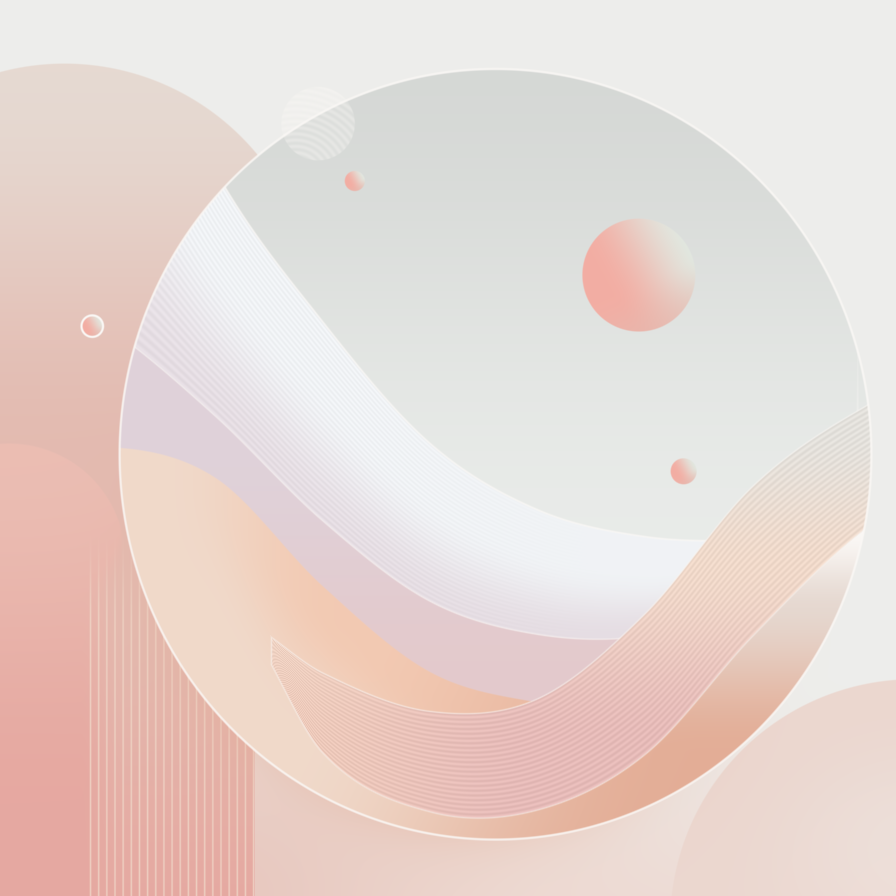
Write a WebGL 1 fragment shader that draws this background.

```glsl
precision highp float;
// Pastel composition: a large disc with flowing lined waves, rounded columns and small spheres.
uniform vec2 u_resolution;

// Layout, in canvas units with the origin at the lower left
const vec2 DISC_CENTER = vec2(0.553, 0.493);
const vec2 DISC_RADII = vec2(0.4195, 0.430);
const float KNOT_STEP = 0.12;
const float WAVE_START = 0.0;
const float RIBBON_START = 0.24;
const float RIBBON_TIP = 0.303;
const float WAVE_LINES = 34.0;
const float RIBBON_LINES = 22.0;
const float STRIPE_LEFT = 0.0965;
const float STRIPE_RIGHT = 0.284;
const float STRIPE_STEP = 0.0091;
const float TAU = 6.28318;

// Palette
const vec3 PAPER = vec3(0.93, 0.93, 0.92);
const vec3 BLUSH = vec3(0.93, 0.84, 0.81);
const vec3 ROSE = vec3(0.90, 0.66, 0.63);
const vec3 DUSTY = vec3(0.89, 0.73, 0.69);
const vec3 SAND = vec3(0.90, 0.85, 0.82);
const vec3 GREY = vec3(0.835, 0.845, 0.835);
const vec3 MIST = vec3(0.94, 0.95, 0.96);
const vec3 LAVENDER = vec3(0.875, 0.82, 0.85);
const vec3 PEACH = vec3(0.95, 0.79, 0.70);
const vec3 CREAM = vec3(0.94, 0.85, 0.79);
const vec3 APRICOT = vec3(0.89, 0.68, 0.59);
const vec3 CORAL = vec3(0.95, 0.68, 0.64);
const vec3 MINT = vec3(0.88, 0.91, 0.88);
const vec3 WHITE = vec3(0.98, 0.97, 0.96);

float px; // size of one pixel

float fill(float d) { return 1.0 - smoothstep(-px, px, d); }

float outline(float d, float width) { return fill(abs(d) - width); }

// Catmull-Rom weights for four knot offsets
vec4 kernel(vec4 x) {
  x = abs(x);
  vec4 inner = (1.5 * x - 2.5) * x * x + 1.0;
  vec4 outer = ((2.5 - 0.5 * x) * x - 4.0) * x + 2.0;
  return mix(mix(inner, outer, step(1.0, x)), vec4(0.0), step(2.0, x));
}

// Smooth height through eight evenly spaced knots
float curve(float x, float start, vec4 a, vec4 b) {
  float t = (x - start) / KNOT_STEP;
  vec4 wa = kernel(t - vec4(0.0, 1.0, 2.0, 3.0));
  vec4 wb = kernel(t - vec4(4.0, 5.0, 6.0, 7.0));
  return (dot(a, wa) + dot(b, wb)) / max(dot(wa + wb, vec4(1.0)), 0.01);
}

// x: height of the curve, y: signed distance, negative below it
vec2 edge(vec2 p, float start, vec4 a, vec4 b) {
  float h = curve(p.x, start, a, b);
  float slope = (curve(p.x + 0.004, start, a, b) - h) / 0.004;
  return vec2(h, (p.y - h) * inversesqrt(1.0 + slope * slope));
}

vec3 sphere(vec3 base, vec2 p, vec2 center, float r) {
  vec2 q = (p - center) / r;
  vec3 tone = mix(CORAL, MINT, smoothstep(-0.5, 1.0, q.x * 0.75 + q.y * 0.4));
  tone = mix(tone, DUSTY, 0.6 * smoothstep(0.1, 1.1, q.x * 0.4 - q.y * 0.9));
  return mix(base, tone, fill((length(q) - 1.0) * r));
}

vec3 backdrop(vec2 p) {
  vec3 col = mix(PAPER, BLUSH, smoothstep(0.36, 0.02, p.y + 0.12 * p.x) * 0.85);
  col = mix(col, DUSTY, 0.6 * (1.0 - smoothstep(0.2, 0.62, p.x)) * (1.0 - smoothstep(0.0, 0.3, p.y)));
  float hill = length(p - vec2(1.02, -0.03)) - 0.272;
  col = mix(col, mix(SAND, BLUSH, 0.7), fill(hill) * smoothstep(-0.25, 0.0, hill + 0.03));
  // Tall rounded column, then the short one before it
  float tall = max(fill(length(p - vec2(0.072, 0.65)) - 0.279), fill(max(p.x - STRIPE_RIGHT, p.y - 0.6)));
  vec3 tallTone = mix(DUSTY, SAND, smoothstep(0.48, 0.92, p.y));
  tallTone = mix(ROSE, tallTone, smoothstep(-0.05, 0.36, p.y));
  col = mix(col, tallTone, tall);
  float low = length(vec2(p.x - 0.01, max(p.y - 0.375, 0.0))) - 0.13;
  float soft = 0.05 * (1.0 - smoothstep(0.32, 0.42, p.y));
  float lowMask = 1.0 - smoothstep(-px - soft, px, low);
  col = mix(col, mix(ROSE, vec3(0.92, 0.74, 0.70), smoothstep(0.1, 0.5, p.y)), lowMask);
  // Thin vertical stripes
  float stripe = abs(fract((p.x - STRIPE_LEFT) / STRIPE_STEP) - 0.5) * STRIPE_STEP;
  float inside = step(STRIPE_LEFT, p.x) * step(p.x, STRIPE_RIGHT);
  return mix(col, CREAM, 0.8 * inside * fill(stripe - 0.0008) * (1.0 - smoothstep(0.3, 0.41, p.y)));
}

vec3 discScene(vec2 p) {
  vec3 col = mix(vec3(0.91, 0.92, 0.91), GREY, smoothstep(0.4, 0.95, p.y));
  vec2 top = edge(p, WAVE_START, vec4(1.2, 1.065, 0.81, 0.641), vec4(0.505, 0.431, 0.401, 0.396));
  vec2 base = edge(p, WAVE_START, vec4(0.70, 0.635, 0.536, 0.419), vec4(0.329, 0.292, 0.29, 0.323));
  vec2 dune = edge(p, WAVE_START, vec4(0.479, 0.501, 0.467, 0.346), vec4(0.25, 0.216, 0.206, 0.206));
  vec2 upper = edge(p, RIBBON_START, vec4(0.323, 0.249, 0.206, 0.22), vec4(0.315, 0.457, 0.543, 0.596));
  vec2 lower = edge(p, RIBBON_START, vec4(0.349, 0.16, 0.094, 0.096), vec4(0.158, 0.29, 0.405, 0.479));
  // Pale lined wave
  float v = (p.y - base.x) / max(top.x - base.x, 0.02);
  vec3 wave = mix(mix(LAVENDER, MIST, 0.35), MIST, smoothstep(0.0, 0.65, v));
  wave += 0.018 * sin(v * WAVE_LINES * TAU) * (1.0 - smoothstep(0.35, 0.7, p.x));
  col = mix(col, wave, fill(top.y));
  col = mix(col, WHITE, 0.7 * outline(top.y, 0.001));
  // Lavender band and peach dune
  col = mix(col, mix(LAVENDER, vec3(0.89, 0.79, 0.80), smoothstep(0.5, 0.25, p.y)), fill(base.y));
  col = mix(col, WHITE, 0.55 * outline(base.y, 0.0008));
  vec3 peach = mix(CREAM, PEACH, smoothstep(0.13, 0.02, abs(dune.y)) * smoothstep(0.18, 0.38, p.x));
  peach = mix(peach, APRICOT, smoothstep(0.35, 0.8, p.x + 0.5 * (0.2 - p.y)));
  peach = mix(peach, mix(SAND, WHITE, smoothstep(0.32, 0.41, p.y)), smoothstep(0.16, 0.34, p.y) * smoothstep(0.6, 0.8, p.x));
  float right = step(0.6, p.x);
  float duneDist = mix(dune.y, min(dune.y, p.y - 0.5 * (upper.x + lower.x)), right);
  col = mix(col, peach, fill(duneDist));
  // Lined ribbon sweeping up to the right
  float u = (p.y - lower.x) / max(upper.x - lower.x, 0.01);
  vec3 ribbon = mix(vec3(0.93, 0.79, 0.73), vec3(0.90, 0.73, 0.72), smoothstep(0.32, 0.6, p.x));
  ribbon = mix(ribbon, CREAM, smoothstep(0.17, 0.38, p.y));
  ribbon = mix(ribbon, vec3(0.89, 0.88, 0.86), smoothstep(0.36, 0.52, p.y));
  ribbon += 0.026 * sin(u * RIBBON_LINES * TAU);
  float band = max(max(upper.y, -lower.y), RIBBON_TIP - p.x);
  col = mix(col, ribbon, fill(band));
  return mix(col, WHITE, 0.5 * outline(band, 0.0008));
}

void main() {
  vec2 p = gl_FragCoord.xy / u_resolution;
  px = 1.0 / min(u_resolution.x, u_resolution.y);
  vec3 col = backdrop(p);
  // Disc with a soft shadow and bright rim
  float disc = (length((p - DISC_CENTER) / DISC_RADII) - 1.0) * DISC_RADII.x;
  float shade = exp(-max(disc, 0.0) * 28.0) * smoothstep(0.6, 0.1, p.y) * smoothstep(0.95, 0.45, p.x);
  col = mix(col, APRICOT, 0.35 * shade);
  col = mix(col, discScene(p), fill(disc));
  col = mix(col, WHITE, 0.85 * outline(disc, 0.0012));
  // Faint lined moon on the rim
  float moon = length(p - vec2(0.355, 0.862)) - 0.041;
  float rings = 0.5 + 0.5 * sin(length(p - vec2(0.33, 0.80)) * 900.0);
  col = mix(col, WHITE, fill(moon) * (0.18 + 0.25 * rings));
  // Floating spheres
  col = sphere(col, p, vec2(0.713, 0.693), 0.063);
  col = sphere(col, p, vec2(0.396, 0.798), 0.0112);
  col = sphere(col, p, vec2(0.763, 0.474), 0.0145);
  vec2 bead = vec2(0.103, 0.636);
  col = sphere(col, p, bead, 0.012);
  col = mix(col, WHITE, outline(length(p - bead) - 0.012, 0.0012));
  gl_FragColor = vec4(col, 1.0);
}
```
